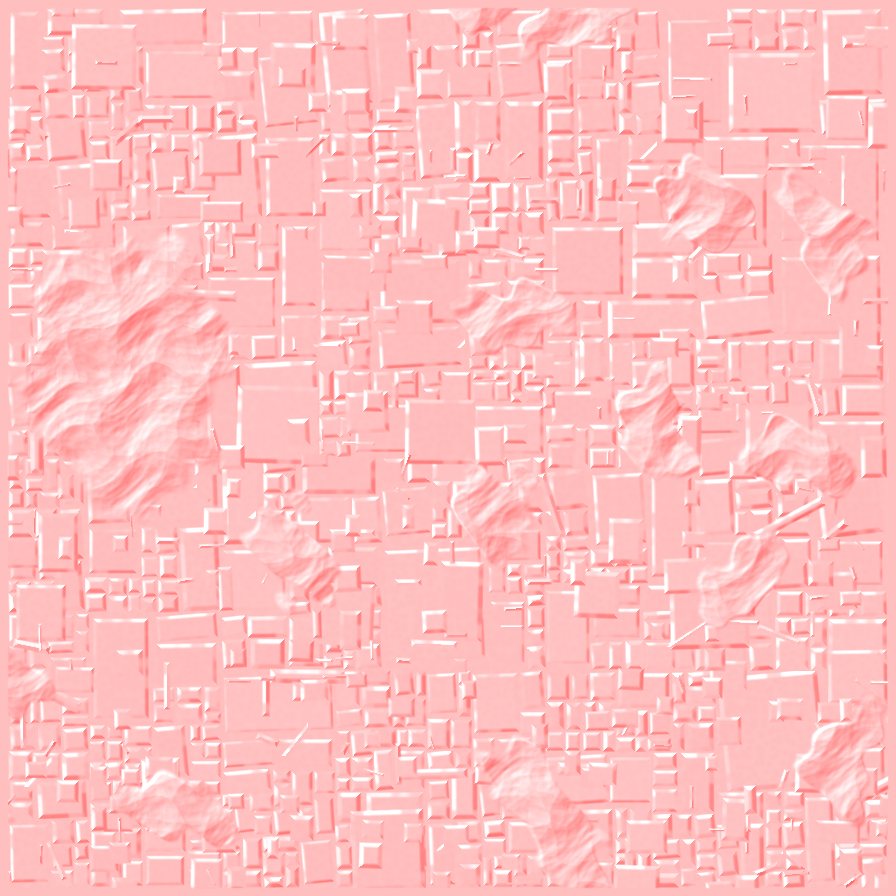
Reproduce this texture map procedurally as a Shadertoy shader.

```glsl
const float BASE = 0.75;             // green and blue level of flat ground
const float HIGHLIGHT = 0.42;        // gain of sides facing the light
const float SHADOW = 0.34;           // gain of sides turned away
const vec2  LIGHT = vec2(-0.7, 0.7); // towards the light
const float MARGIN = 0.009;
const float RIM = 0.0046;            // width of the bevel
const float SOFT = 0.0013;           // softness of outlines
const float MAX_TILE = 0.15;
const float MIN_TILE = 0.035;
const float ROCK_GAIN = 0.075;
const float GRAIN = 0.022;
const vec2  SLAB_CENTER = vec2(0.14, 0.585);
const vec2  SLAB_RADIUS = vec2(0.12, 0.17);

vec4 hash4(vec2 p) {
    vec4 q = fract(p.xyxy * vec4(0.1031, 0.1030, 0.0973, 0.1099));
    q += dot(q, q.wzxy + 33.33);
    return fract((q.xxyz + q.yzzw) * q.zywx);
}

mat2 rotation(float a) {
    float c = cos(a), s = sin(a);
    return mat2(c, -s, s, c);
}

// Distance to the nearest feature point
float cellular(vec2 p) {
    vec2 cell = floor(p);
    float nearest = 2.0;
    for (int j = -1; j <= 1; j++)
    for (int i = -1; i <= 1; i++) {
        vec2 id = cell + vec2(i, j);
        nearest = min(nearest, length(id + hash4(id + 71.0).xy - p));
    }
    return nearest;
}

// Bevelled box: x = shade, y = coverage
vec2 bevelBox(vec2 p, vec2 halfSize, float angle, vec4 rnd) {
    mat2 turn = rotation(angle);
    p = turn * p;
    vec2 inset = halfSize - abs(p);
    float cover = smoothstep(-SOFT, SOFT, min(inset.x, inset.y));
    if (cover <= 0.0) return vec2(0.0);
    vec2 facing = sign(p) * (turn * LIGHT);
    bool sideX = inset.x < inset.y;
    float slope = sideX ? facing.x : facing.y;
    float along = sideX ? p.y : p.x;
    float depth = min(inset.x, inset.y);
    // Each side has its own strength and worn gaps
    float side = fract(dot(rnd, vec4(3.1, 5.7, 7.3, 2.9)) + (sideX ? 0.37 : 0.0) + (slope > 0.0 ? 0.59 : 0.0));
    float wave = sin(along * 95.0 + rnd.x * 40.0) + 0.7 * sin(along * 231.0 + rnd.y * 60.0);
    float strength = smoothstep(0.05, 0.7, side) * mix(0.3, 1.0, smoothstep(-1.1, 0.2, wave));
    float width = RIM * mix(0.65, 1.25, rnd.z);
    float rim = 1.0 - smoothstep(width - 2.0 * SOFT, width + SOFT, depth);
    float tilt = 0.03 * (rnd.w - 0.5) + 0.12 * dot(p, LIGHT) * (rnd.y - 0.5);
    return vec2(tilt + rim * strength * slope * (slope > 0.0 ? HIGHLIGHT : SHADOW), cover);
}

// Packed tiles from random cuts of the canvas
float tiles(vec2 p) {
    vec2 lo = vec2(MARGIN), hi = vec2(1.0 - MARGIN);
    for (int i = 0; i < 12; i++) {
        vec2 size = hi - lo;
        vec4 r = hash4(lo * 517.0 + hi * 823.0);
        float longest = max(size.x, size.y);
        float stopChance = mix(0.12, 0.42, lo.y);
        if (longest < MIN_TILE || (longest < MAX_TILE && r.x < stopChance)) break;
        vec2 cut = mix(lo, hi, mix(0.3, 0.7, r.y));
        if (size.x * mix(0.65, 1.5, r.z) > size.y) {
            if (p.x < cut.x) hi.x = cut.x; else lo.x = cut.x;
        } else {
            if (p.y < cut.y) hi.y = cut.y; else lo.y = cut.y;
        }
    }
    vec4 r = hash4(lo * 641.0 + hi * 379.0);
    vec2 halfSize = 0.5 * (hi - lo) * mix(vec2(0.8), vec2(0.97), r.xy);
    float angle = 0.25 * pow(r.z - 0.5, 3.0) * 4.0;
    vec2 box = bevelBox(p - 0.5 * (lo + hi), halfSize, angle, r.wzyx);
    return box.x * box.y;
}

// Loose boxes and slivers laid over the tiles
float scatter(vec2 p, float shade, float count, float chance) {
    vec2 cell = floor(p * count);
    for (int j = -1; j <= 1; j++)
    for (int i = -1; i <= 1; i++) {
        vec2 id = cell + vec2(i, j);
        vec4 r = hash4(id + count * 13.7), k = hash4(id + count * 29.3);
        if (r.x > chance * mix(1.25, 0.75, id.y / count)) continue;
        vec2 halfSize = mix(vec2(0.2), vec2(0.5), k.xy);
        bool sliver = r.y < 0.45;
        if (sliver) halfSize *= k.z < 0.5 ? vec2(0.18, 1.0) : vec2(1.0, 0.18);
        float angle = (k.w - 0.5) * (r.y < 0.2 ? 1.7 : 0.1);
        vec2 center = (id + mix(vec2(0.2), vec2(0.8), r.zw)) / count;
        vec2 box = bevelBox(p - center, halfSize / count, angle, k.wxyz);
        shade = mix(shade, box.x, box.y);
    }
    return shade;
}

// Where crumpled rock shows: one slab and scattered patches
float rockCover(vec2 p) {
    vec2 q = p + 0.014 * sin(p.yx * 47.0 + 1.0) + 0.007 * sin(p.yx * 121.0 + p * 60.0);
    float inside = 1.0 - length((q - SLAB_CENTER) / SLAB_RADIUS);
    vec2 cell = floor(q * 5.0);
    for (int j = -1; j <= 1; j++)
    for (int i = -1; i <= 1; i++) {
        vec2 id = cell + vec2(i, j);
        vec4 r = hash4(id + 157.0);
        if (r.x > mix(0.2, 0.6, id.x / 5.0)) continue;
        vec2 d = rotation(r.w * 6.3) * (q * 5.0 - id - r.yz);
        inside = max(inside, 1.0 - length(d / vec2(0.36, 0.2)));
    }
    return smoothstep(0.0, 0.2, inside);
}

float rockHeight(vec2 p) {
    vec2 q = rotation(0.6) * (p + 0.008 * sin(p.yx * 63.0)) * vec2(1.0, 1.5);
    return cellular(q * 13.0) / 13.0 + 0.6 * cellular(q * 33.0) / 33.0
         + 0.4 * cellular(q * 85.0) / 85.0 + 0.022 * rockCover(p);
}

void mainImage(out vec4 fragColor, in vec2 fragCoord) {
    vec2 p = fragCoord / iResolution.xy;
    float shade = tiles(p);
    shade = scatter(p, shade, 11.0, 0.25);
    shade = scatter(p, shade, 19.0, 0.3);
    shade = scatter(p, shade, 32.0, 0.24);

    // Rock lit by its slope
    float cover = rockCover(p);
    if (cover > 0.0) {
        float reach = 0.003;
        float slope = (rockHeight(p) - rockHeight(p + LIGHT * reach)) / reach;
        shade = mix(shade, ROCK_GAIN * slope, 0.9 * cover);
    }
    shade += GRAIN * (cellular(p * 120.0) - 0.5);

    // Flat frame
    vec2 edge = min(p, 1.0 - p);
    shade *= smoothstep(MARGIN - SOFT, MARGIN + SOFT, min(edge.x, edge.y));
    float level = clamp(BASE + shade, 0.42, 1.0);
    fragColor = vec4(1.0, level, level, 1.0);
}
```
